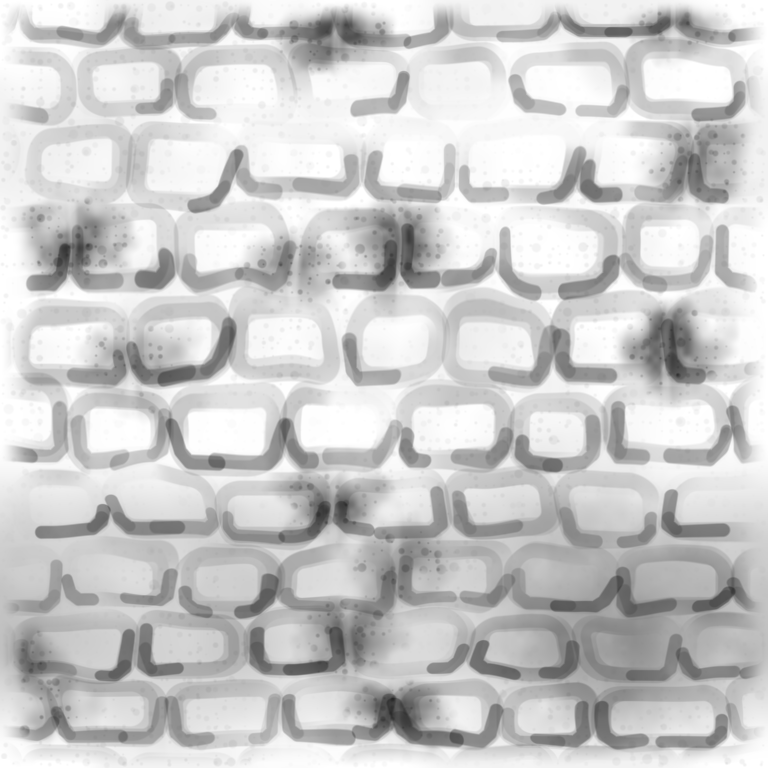
This texture is drawn by a three.js fragment shader. Its source:

```glsl
// Hand-brushed grey ink sketch of a rounded brick wall with smudges, washes and spatter.
#define COLS 7.0
#define ROWS 10.0
#define STROKE 0.0086
#define PALE_STROKE 0.0125
#define INK 0.36
#define PALE_INK 0.10
#define SMUDGE_CHANCE 0.22
#define SMUDGE_INK 0.58
#define WASH_INK 0.15
#define SOFT 0.0016
#define WOBBLE 0.016
#define PAPER 1.0

varying vec2 vUv;

float hash(vec2 p) {
  vec3 q = fract(p.xyx * 0.1031);
  q += dot(q, q.yzx + 33.33);
  return fract((q.x + q.y) * q.z);
}

// Wraps whole numbers; the half step keeps rounding errors out.
vec2 wrap(vec2 i, vec2 n) { return floor(mod(i + 0.5, n)); }

// Random value number k of one cell.
float rnd(vec2 id, float k) { return hash(id + k * vec2(17.0, 31.0) + 5.0); }

// Value noise that wraps after n cells.
float noise(vec2 uv, float n) {
  vec2 i = floor(uv * n), f = fract(uv * n);
  f = f * f * (3.0 - 2.0 * f);
  vec2 a = wrap(i, vec2(n)), b = wrap(i + 1.0, vec2(n));
  return mix(mix(hash(a), hash(vec2(b.x, a.y)), f.x),
             mix(hash(vec2(a.x, b.y)), hash(b), f.x), f.y);
}

float fbm(vec2 uv, float n) {
  return 0.55 * noise(uv, n) + 0.28 * noise(uv, n * 2.0) + 0.17 * noise(uv, n * 4.0);
}

float segment(vec2 p, vec2 a, vec2 b) {
  vec2 ab = b - a;
  return length(p - a - ab * clamp(dot(p - a, ab) / dot(ab, ab), 0.0, 1.0));
}

float roundBox(vec2 p, vec2 size, float r) {
  vec2 q = abs(p) - size + r;
  return length(max(q, 0.0)) + min(max(q.x, q.y), 0.0) - r;
}

float brush(float d, float r) { return 1.0 - smoothstep(r - SOFT, r + SOFT, d); }

// One brick: broken pale outline, U of dark strokes, smudge at its left joint.
void brick(vec2 p, vec2 id, float grain, vec2 worn, float margin, inout float tone, inout float smudge) {
  vec2 cell = 1.0 / vec2(COLS, ROWS);
  vec2 nextId = wrap(id + vec2(1.0, 0.0), vec2(COLS, ROWS));
  float left = 0.011 + 0.030 * (rnd(id, 1.0) - 0.5);
  float right = cell.x - 0.009 + 0.030 * (rnd(nextId, 1.0) - 0.5);
  float base = 0.012 + 0.010 * (rnd(id, 2.0) - 0.5);

  vec2 center = vec2(0.5 * (left + right), base + 0.037);
  vec2 size = vec2(0.5 * (right - left), 0.037);
  float box = roundBox(p - center, size, 0.022);
  tone *= 1.0 - PALE_INK * worn.x * margin * brush(abs(box), PALE_STROKE);
  vec2 slip = 0.018 * (vec2(rnd(id, 4.0), rnd(id, 5.0)) - 0.5);
  float loose = abs(roundBox(p - center - slip, size, 0.028));
  tone *= 1.0 - PALE_INK * worn.y * margin * brush(loose, PALE_STROKE * 0.8);

  for (int s = 0; s < 2; s++) {
    float k = 10.0 + 10.0 * float(s);
    vec2 corner = vec2(s == 0 ? left : right, base);
    vec2 along = vec2(1.0 - 2.0 * float(s), 1.0);
    vec2 top = corner + along * vec2(0.016 * (rnd(id, k) - 0.6), 0.022 + 0.036 * rnd(id, k + 1.0));
    vec2 bend = corner + along * vec2(0.002, 0.010);
    vec2 foot = corner + along * vec2(0.013, 0.0);
    vec2 tail = corner + along * vec2(0.028 + 0.055 * rnd(id, k + 2.0), 0.010 * (rnd(id, k + 3.0) - 0.5));
    float d = min(segment(p, top, bend), min(segment(p, bend, foot), segment(p, foot, tail)));
    float ink = INK * margin * step(0.17, rnd(id, k + 4.0)) * mix(0.4, 1.0, rnd(id, k + 5.0));
    tone *= 1.0 - ink * (0.85 + 0.3 * grain) * brush(d, STROKE);
    // Short second dab over the stroke.
    float dab = segment(p, mix(top, bend, rnd(id, k + 6.0)), foot + vec2(0.0, 0.003));
    tone *= 1.0 - 0.5 * ink * step(0.5, rnd(id, k + 7.0)) * brush(dab, STROKE * 0.9);
  }

  // Soft smudge, split by the light gap of the joint.
  vec2 off = p - vec2(left - 0.006, base + 0.035 * rnd(id, 7.0) + 0.01);
  float reach = length(off * vec2(0.9, 1.1)) + 0.07 * (grain - 0.5);
  float amount = rnd(id, 8.0) < SMUDGE_CHANCE ? 0.6 + 0.4 * rnd(id, 9.0) : 0.08 * rnd(id, 9.0);
  float gap = 0.65 + 0.35 * smoothstep(0.002, 0.010, abs(off.x));
  smudge = max(smudge, amount * gap * (1.0 - smoothstep(0.0, 0.08, reach)));
}

// Round spatter drops, one per cell of an n by n grid.
float spatter(vec2 uv, float n) {
  vec2 id = wrap(floor(uv * n), vec2(n));
  vec2 spot = 0.35 + 0.3 * vec2(rnd(id, 1.0), rnd(id, 2.0));
  float r = mix(0.08, 0.32, pow(rnd(id, 3.0), 2.0)) / n;
  return brush(length(fract(uv * n) - spot) / n, r) * step(0.45, rnd(id, 4.0)) * (0.4 + 0.6 * rnd(id, 5.0));
}

void main() {
  vec2 uv = vUv;
  float grain = fbm(uv, 24.0);
  vec2 p = uv + WOBBLE * (vec2(noise(uv, 16.0), noise(uv + 0.37, 16.0)) - 0.5);
  p.y += 0.027 * cos(6.28318 * (uv.y - 0.36)) - 0.017; // uneven courses

  // Strokes thin out towards the border; pale outlines wear away in places.
  vec2 edge = min(uv, 1.0 - uv);
  float margin = smoothstep(0.0, 0.035, edge.y) * smoothstep(0.0, 0.05, edge.x);
  vec2 worn = smoothstep(0.35, 0.75, vec2(noise(uv, 13.0), noise(uv + 0.53, 13.0))) + 0.12;

  float tone = PAPER, smudge = 0.0;
  float course = floor(p.y * ROWS);
  for (int j = -1; j <= 1; j++) {
    float row = course + float(j), rowId = floor(mod(row + 0.5, ROWS));
    float x = p.x * COLS - 0.5 * mod(rowId + 1.0, 2.0) - 0.25 * hash(vec2(rowId, 71.0));
    for (int i = -1; i <= 1; i++) {
      float col = floor(x) + float(i);
      vec2 local = vec2((x - col) / COLS, p.y - row / ROWS);
      brick(local, wrap(vec2(col, row), vec2(COLS, ROWS)), grain, worn, margin, tone, smudge);
    }
  }
  smudge *= margin;

  // Grey wash over the lower courses, heaviest at the lower right.
  float band = smoothstep(0.0, 0.15, uv.y) * (1.0 - smoothstep(0.28, 0.43, uv.y));
  float sides = 0.5 + 0.5 * cos(6.28318 * uv.x);
  float heavy = 1.0 - smoothstep(0.02, 0.22, length(uv - vec2(0.8, 0.17)) + 0.12 * (grain - 0.5));
  heavy *= smoothstep(0.0, 0.08, edge.x) * smoothstep(0.0, 0.08, edge.y);
  tone *= 1.0 - band * WASH_INK * (0.1 + 1.0 * fbm(uv, 6.0) + 0.4 * sides) - 0.22 * heavy * (0.5 + grain);
  tone *= 1.0 - 0.05 * smoothstep(0.55, 0.75, fbm(uv + 0.21, 5.0));

  // Smudges and spatter gather in the same places.
  tone *= 1.0 - SMUDGE_INK * smudge * (0.75 + 0.5 * noise(uv, 96.0));
  float spread = 0.04 + 0.5 * smoothstep(0.04, 0.35, smudge) + 0.12 * smoothstep(0.45, 0.7, fbm(uv + 0.6, 6.0));
  tone *= 1.0 - 0.4 * spread * (spatter(uv, 48.0) + spatter(uv + 0.013, 83.0));

  gl_FragColor = vec4(vec3(clamp(tone, 0.0, 1.0)), 1.0);
}
```
